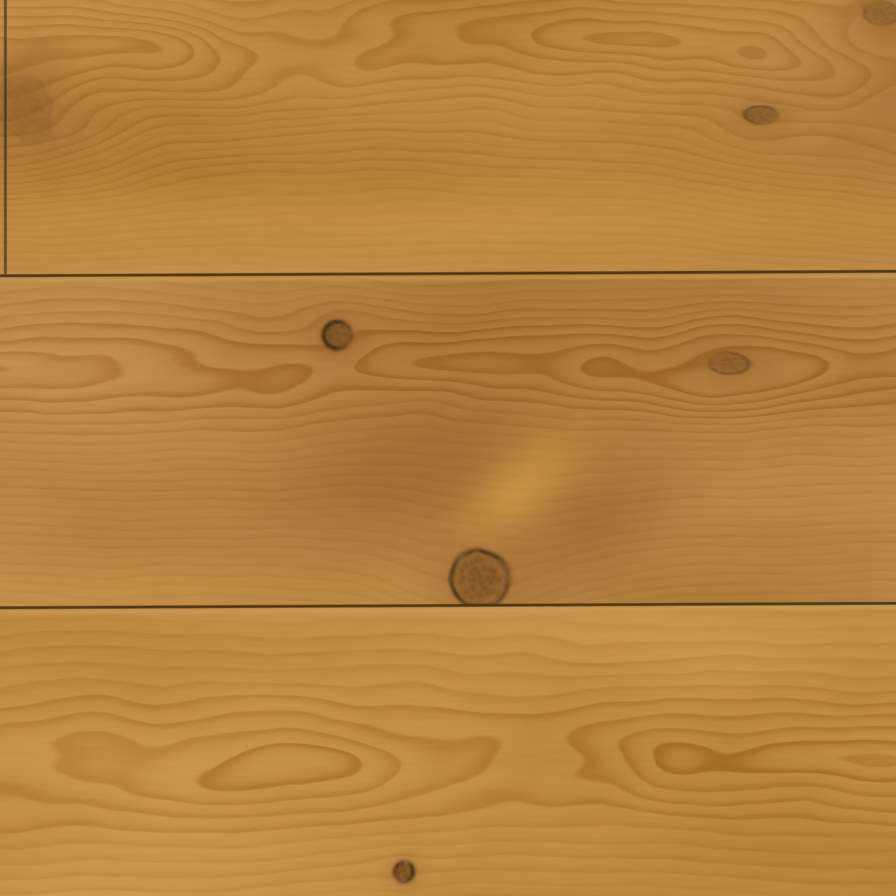
Reproduce this texture procedurally as a three.js fragment shader.

```glsl
varying vec2 vUv;

const float PLANK_HEIGHT = 0.3705;
const float FIRST_SEAM = 0.3217;
const float SEAM_SLOPE = 0.005;
const float SEAM_WIDTH = 0.0026;
const float END_SEAM_X = 0.006;
const float KNOT_RIM_WIDTH = 0.0032;
const float FIBRE_STRENGTH = 0.03;
const float TONE_STRENGTH = 0.055;
const int KNOT_COUNT = 7;

// Per plank: core height, rings per unit, core width, seed
const vec4 LOWER_GRAIN = vec4(0.155, 62.0, 0.042, 2.3);
const vec4 MIDDLE_GRAIN = vec4(0.594, 92.0, 0.034, 7.1);
const vec4 UPPER_GRAIN = vec4(0.950, 96.0, 0.042, 4.6);

const vec3 LOWER_WOOD = vec3(0.745, 0.545, 0.265);
const vec3 MIDDLE_WOOD = vec3(0.720, 0.520, 0.275);
const vec3 UPPER_WOOD = vec3(0.740, 0.540, 0.275);
const vec3 LATEWOOD = vec3(0.570, 0.350, 0.090);
const vec3 BROWN_STAIN = vec3(0.580, 0.380, 0.180);
const vec3 PALE_SHEEN = vec3(0.810, 0.610, 0.280);
const vec3 KNOT_FILL = vec3(0.510, 0.340, 0.150);
const vec3 KNOT_RIM = vec3(0.230, 0.150, 0.060);
const vec3 SEAM_DARK = vec3(0.260, 0.180, 0.080);
const vec3 SEAM_LIP = vec3(0.820, 0.640, 0.370);

// Knots: centre, radius, darkness
vec4 knots[KNOT_COUNT];

void setKnots() {
  knots[0] = vec4(0.025, 0.880, 0.034, 0.30);
  knots[1] = vec4(0.848, 0.872, 0.018, 0.65);
  knots[2] = vec4(0.985, 0.985, 0.022, 0.50);
  knots[3] = vec4(0.376, 0.626, 0.015, 0.92);
  knots[4] = vec4(0.815, 0.594, 0.022, 0.60);
  knots[5] = vec4(0.535, 0.354, 0.032, 0.85);
  knots[6] = vec4(0.451, 0.027, 0.010, 0.92);
}

float hash(float n) { return fract(sin(n * 12.9898) * 43758.5); }

float waves(vec2 p, float seed) {
  float sum = 0.0, amp = 0.5;
  for (int i = 0; i < 4; i++) {
    p = mat2(0.8, 0.6, -0.6, 0.8) * p;
    sum += amp * sin(p.x + seed + 1.3 * sin(p.y + seed * 1.7));
    p *= 1.8;
    amp *= 0.55;
  }
  return sum;
}

float cellular(vec2 p) {
  vec2 cell = floor(p), f = fract(p);
  float nearest = 2.0;
  for (int j = -1; j <= 1; j++)
    for (int i = -1; i <= 1; i++) {
      vec2 o = vec2(float(i), float(j));
      float id = dot(cell + o, vec2(1.0, 57.3));
      nearest = min(nearest, length(o + vec2(hash(id), hash(id + 19.7)) - f));
    }
  return nearest;
}

float plankRow(vec2 p) {
  return floor((p.y - SEAM_SLOPE * p.x - FIRST_SEAM) / PLANK_HEIGHT) + 1.0;
}

float blob(vec2 p, vec2 centre, vec2 size) {
  vec2 q = (p - centre) / size;
  return exp(-dot(q, q));
}

void main() {
  setKnots();
  vec2 uv = vUv;
  float row = plankRow(uv);
  vec4 grain = row < 0.5 ? LOWER_GRAIN : row < 1.5 ? MIDDLE_GRAIN : UPPER_GRAIN;
  vec3 color = row < 0.5 ? LOWER_WOOD : row < 1.5 ? MIDDLE_WOOD : UPPER_WOOD;

  // Grain flows around the knots and dips toward the large ones
  float y = uv.y;
  for (int i = 0; i < KNOT_COUNT; i++) {
    vec4 k = knots[i];
    if (plankRow(k.xy) == row)
      y -= (uv.y - k.y) * 0.8 * blob(uv, k.xy, k.z * vec2(3.0, 2.2));
  }
  if (row == 1.0) y += 0.055 * blob(uv, vec2(0.54, 0.39), vec2(0.13, 0.09));
  if (row > 1.5) y += 0.06 * blob(uv, vec2(1.02, 0.85), vec2(0.2, 0.12))
    + 0.05 * blob(uv, vec2(0.0, 0.85), vec2(0.18, 0.1));

  // Growth rings around a wavering core
  float seed = grain.w;
  float d = y - grain.x + 0.010 * waves(uv * vec2(5.0, 3.0), seed)
    + 0.0022 * waves(uv * vec2(24.0, 40.0), seed);
  float core = grain.z * (1.0 + 0.8 * waves(uv * vec2(7.0, 14.0), seed + 3.0));
  float ring = grain.y * sqrt(d * d + core * core);
  float phase = fract(ring);
  float edge = 1.0 - smoothstep(0.88, 1.0, phase);
  float late = (0.4 * smoothstep(0.1, 0.8, phase) + 0.6 * smoothstep(0.5, 0.88, phase)) * edge;
  float fade = mix(0.16, 0.55, exp(-d * d / 0.010));
  color = mix(color, LATEWOOD, late * fade * (0.4 + 0.6 * hash(floor(ring) + seed)));

  // Broad tone, stain, sheen and fibres
  color += TONE_STRENGTH * waves(uv * vec2(3.0, 9.0), seed + 5.0);
  color = mix(color, BROWN_STAIN, 0.35 * blob(uv, vec2(1.05, 0.88), vec2(0.22, 0.14)));
  color = mix(color, PALE_SHEEN, 0.4 * blob(uv, vec2(0.5, 0.755), vec2(0.6, 0.035)));
  if (row == 1.0) {
    vec2 slant = uv - vec2(0.7 * (uv.y - 0.45), 0.0);
    float stain = blob(slant, vec2(0.45, 0.47), vec2(0.12, 0.08))
      + blob(slant, vec2(0.69, 0.42), vec2(0.07, 0.07));
    color = mix(color, BROWN_STAIN, 0.45 * stain);
    color = mix(color, PALE_SHEEN, 0.7 * blob(slant, vec2(0.575, 0.45), vec2(0.045, 0.06)));
    color = mix(color, PALE_SHEEN, 0.35 * blob(uv, vec2(0.2, 0.335), vec2(0.3, 0.03)));
  }
  color *= 1.0 + FIBRE_STRENGTH * (0.5 - cellular(uv * vec2(22.0, 170.0)));

  // Knot halo, heart and broken rim; the mid-dark ones are flattened
  for (int i = 0; i < KNOT_COUNT; i++) {
    vec4 k = knots[i];
    if (plankRow(k.xy) != row) continue;
    vec2 q = uv - k.xy;
    if (k.w > 0.4 && k.w < 0.7) q.y *= 1.8;
    float ragged = waves(q / k.z * 1.6, k.x * 40.0);
    float r = length(q) * (1.0 + (0.4 - 0.36 * k.w) * ragged);
    color = mix(color, BROWN_STAIN, 0.5 * exp(-r * r / (k.z * k.z * 3.0)));
    float heart = 1.0 - smoothstep(k.z * 0.6, k.z * 1.15, r);
    color = mix(color, KNOT_FILL * (0.88 + 0.25 * cellular(q * 130.0)), heart * k.w);
    float rim = exp(-pow((r - k.z) / KNOT_RIM_WIDTH, 2.0));
    color = mix(color, KNOT_RIM, rim * k.w * k.w * clamp(0.75 + 0.7 * ragged, 0.0, 1.0));
  }

  // Seams with a pale lip below, and the plank end
  float level = (uv.y - SEAM_SLOPE * uv.x - FIRST_SEAM) / PLANK_HEIGHT;
  float gap = (fract(level + 0.5) - 0.5) * PLANK_HEIGHT;
  float inside = step(-0.5, level) * step(level, 1.5);
  color = mix(color, SEAM_LIP, 0.45 * inside * exp(-pow((gap + 0.005) / 0.003, 2.0)));
  float seam = inside * (1.0 - smoothstep(SEAM_WIDTH * 0.2, SEAM_WIDTH, abs(gap)));
  float end = step(1.5, row) * (1.0 - smoothstep(0.0005, SEAM_WIDTH, abs(uv.x - END_SEAM_X)));
  color = mix(color, SEAM_DARK, max(seam, end * 0.8) * 0.9);

  gl_FragColor = vec4(color, 1.0);
}
```
